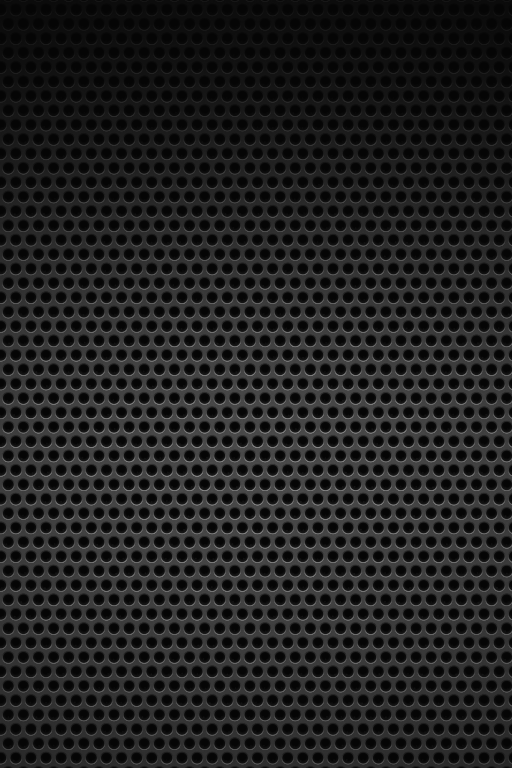
Write a WebGL 1 fragment shader that draws this pattern.

```glsl
precision highp float;
// Dark perforated metal sheet: staggered round holes with lit lower rims and a soft vertical glow.

#define COLUMNS 33.9        // holes across the canvas width
#define ROW_PITCH 0.9526    // row spacing, in column pitches
#define FIRST_ROW 0.66      // depth of the top row, in column pitches
#define ROW_SHIFT 0.05      // sideways phase of the even rows
#define HOLE_RADIUS 0.355
#define RIM_WIDTH 0.055
#define GLOW_HEIGHT 0.41    // brightest level, as a fraction of the height
#define METAL_PEAK 0.285
#define RIM_LIGHT 0.21
#define GRAIN 0.012

uniform vec2 u_resolution;

float hash(vec2 p) {
  p = fract(p * vec2(0.1031, 0.1137));
  p += dot(p, p.yx + 33.33);
  return fract((p.x + p.y) * p.x * 17.0);
}

// Light on the sheet: dark top, brightest just below the middle, dim sides
float sheetLight(vec2 uv) {
  float above = smoothstep(1.04, GLOW_HEIGHT, uv.y);
  float below = smoothstep(-0.35, GLOW_HEIGHT, uv.y);
  float vertical = uv.y > GLOW_HEIGHT ? mix(0.16, 1.0, above) : mix(0.35, 1.0, below);
  float side = abs(uv.x - 0.5) * 2.0;
  return vertical * (1.0 - 0.16 * side * side);
}

// Inside of a hole: black core, faint wall and a small dim glint
float holeShade(vec2 q, vec2 id, float light) {
  float wall = smoothstep(0.16, HOLE_RADIUS, length(q - vec2(0.0, 0.05)));
  float lower = 0.35 + 0.65 * smoothstep(0.2, -0.3, q.y);
  vec2 spot = vec2(hash(id) - 0.5, -0.35 - 0.25 * hash(id + 7.0)) * 0.3;
  float glint = smoothstep(0.09, 0.02, length(q - spot)) * hash(id + 19.0);
  return 0.018 + light * (0.075 * wall * lower + 0.05 * glint);
}

void main() {
  vec2 uv = gl_FragCoord.xy / u_resolution;
  float pixel = COLUMNS / u_resolution.x;
  float light = sheetLight(uv);

  // Staggered grid, measured downward from the top edge
  vec2 p = vec2(gl_FragCoord.x, u_resolution.y - gl_FragCoord.y) * pixel;
  float rowPos = (p.y - FIRST_ROW) / ROW_PITCH + 0.5;
  float row = floor(rowPos);
  float colPos = p.x - ROW_SHIFT - 0.5 * mod(row, 2.0) + 0.5;
  vec2 id = vec2(floor(colPos), row);
  vec2 q = vec2(fract(colPos) - 0.5, (0.5 - fract(rowPos)) * ROW_PITCH);

  float d = length(q) - HOLE_RADIUS;
  float facing = q.y / max(length(q), 0.001);
  float aa = 0.6 * pixel;

  // Flat metal, with slight grain and a soft shadow above each hole
  float grain = hash(floor(uv * vec2(342.0, 512.0))) - 0.5;
  float metal = METAL_PEAK * light + GRAIN * grain * light;
  metal *= 1.0 - 0.22 * smoothstep(0.14, 0.0, d) * smoothstep(0.0, 0.8, facing);

  // Bevelled rim: bright crescent below, thin dark edge above
  float rim = 1.0 - smoothstep(0.5 * RIM_WIDTH, 0.5 * RIM_WIDTH + aa, abs(d - 0.5 * RIM_WIDTH));
  float crescent = smoothstep(0.15, -0.85, facing);
  float wear = 0.85 + 0.3 * hash(id + 41.0);
  metal += rim * light * (RIM_LIGHT * crescent * wear - 0.05 * smoothstep(0.0, 0.9, facing));

  float shade = mix(holeShade(q, id, light), metal, smoothstep(-aa, aa, d));
  gl_FragColor = vec4(vec3(clamp(shade, 0.0, 1.0)), 1.0);
}
```
